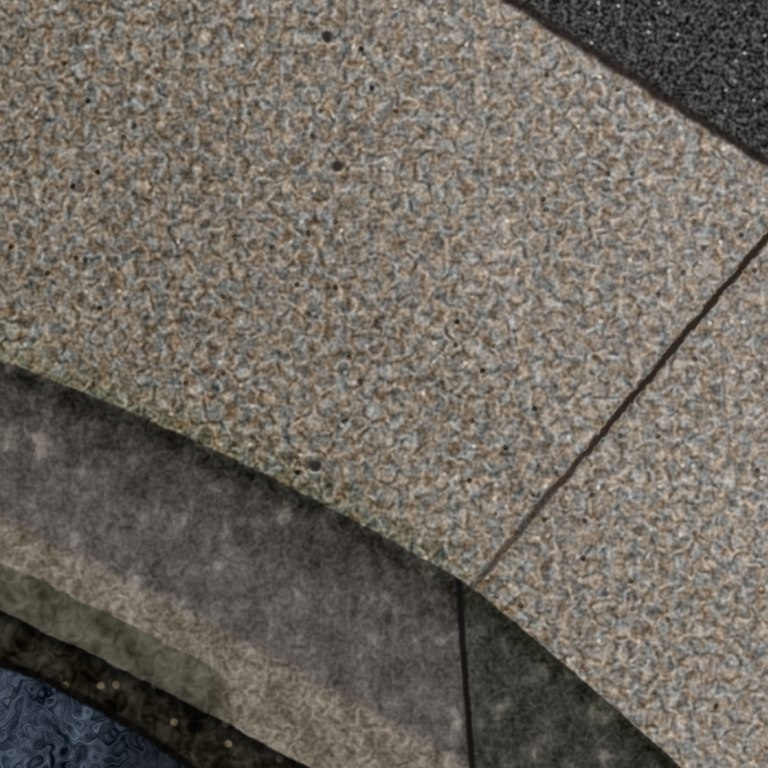
Reproduce this texture procedurally as a Shadertoy shader.

```glsl
// Speckled stone paving with a slanted joint, a curved dark kerb, asphalt and a wet rock.
#define GRAIN_FREQ 92.0
#define GRAIN_GAIN 0.31
#define EDGE_SOFT 0.0028
#define JOINT_WIDTH 0.0042
#define KERB_MOTTLE 0.17
#define SLAB_COLOR vec3(0.465, 0.435, 0.392)
#define SLAB_PALE vec3(0.555, 0.525, 0.490)
#define KERB_COLOR vec3(0.265, 0.247, 0.238)
#define LIP_COLOR vec3(0.455, 0.420, 0.375)
#define ASPHALT_COLOR vec3(0.235, 0.233, 0.230)
#define SOIL_COLOR vec3(0.125, 0.112, 0.088)
#define ROCK_COLOR vec3(0.180, 0.215, 0.260)

vec2 hash2(vec2 p) {
    vec3 q = fract(p.xyx * vec3(0.1031, 0.1030, 0.0973));
    q += dot(q, q.yzx + 33.33);
    return fract((q.xx + q.yz) * q.zy);
}

vec2 gradientAt(vec2 cell) {
    float angle = 6.2832 * hash2(cell).x;
    return vec2(cos(angle), sin(angle));
}

float gradientNoise(vec2 p) {
    vec2 i = floor(p), f = fract(p);
    vec2 u = f * f * f * (f * (f * 6.0 - 15.0) + 10.0);
    vec2 e = vec2(1.0, 0.0);
    float a = dot(gradientAt(i), f);
    float b = dot(gradientAt(i + e), f - e);
    float c = dot(gradientAt(i + e.yx), f - e.yx);
    float d = dot(gradientAt(i + e.xx), f - e.xx);
    return mix(mix(a, b, u.x), mix(c, d, u.x), u.y);
}

float fbm(vec2 p) {
    float sum = 0.0, gain = 0.6;
    for (int i = 0; i < 4; i++) {
        sum += gain * gradientNoise(p);
        p = mat2(1.6, 1.2, -1.2, 1.6) * p + 7.3;
        gain *= 0.55;
    }
    return sum;
}

// Soft coverage of the side where d is positive
float cover(float d) {
    float s = max(EDGE_SOFT, 0.8 / iResolution.y);
    return smoothstep(-s, s, d);
}

// Soft dark line of the given half width
float seam(float d, float halfWidth) {
    return 1.0 - smoothstep(halfWidth * 0.4, halfWidth * 1.7, abs(d));
}

// Bright or dark chips, one per jittered cell
float chips(vec2 p, float density) {
    vec2 cell = floor(p), h = hash2(cell + 51.0);
    float d = length(fract(p) - 0.3 - 0.4 * h);
    return step(1.0 - density, hash2(cell + 9.0).y) * (1.0 - smoothstep(0.12, 0.30, d));
}

void mainImage(out vec4 fragColor, in vec2 fragCoord) {
    vec2 uv = fragCoord / iResolution.xy;
    float x = uv.x, y = uv.y;

    // Shared noise: warped grain, fine grit and broad stains
    vec2 warp = vec2(gradientNoise(uv * 60.0), gradientNoise(uv * 60.0 + 31.0));
    float grain = gradientNoise(uv * GRAIN_FREQ + warp * 1.1);
    float grit = gradientNoise(uv * GRAIN_FREQ * 1.9 + 13.0);
    float stain = fbm(uv * 7.0);
    float wobble = 0.006 * fbm(uv * 24.0 + 3.0);

    // Heights of the layer boundaries
    float kerbTop = 0.531 - 0.368 * x - 0.182 * x * x - 0.22 * max(x - 0.612, 0.0);
    float lipTop = 0.327 - 0.48 * x - 0.08 * x * x + 2.0 * wobble;
    float lipBase = 0.205 - 0.47 * x - 0.10 * x * x + wobble;
    float rockTop = 0.134 - 0.35 * x - 0.80 * x * x + wobble;
    float below = kerbTop + 0.5 * wobble - y;

    // Paving slab, paler toward the upper right
    float pale = smoothstep(0.35, 1.25, x + 0.35 * y);
    vec3 col = mix(SLAB_COLOR, SLAB_PALE, pale) + 0.05 * stain;
    col += GRAIN_GAIN * grain + 0.17 * grit;
    col += vec3(0.07, 0.0, -0.06) * gradientNoise(uv * 55.0 + 80.0);
    col += 0.17 * chips(uv * 75.0, 0.05) - 0.20 * chips(uv * 62.0 + 5.5, 0.035);
    float moss = exp(-max(-below, 0.0) * 38.0) * (1.0 - smoothstep(0.5, 0.75, x));
    col -= vec3(0.075, 0.055, 0.085) * moss;

    // Pits in the slab
    vec2 pits[3] = vec2[3](vec2(0.426, 0.953), vec2(0.439, 0.784), vec2(0.411, 0.394));
    for (int i = 0; i < 3; i++) {
        float d = length(uv - pits[i]) + 0.5 * wobble;
        col = mix(col, vec3(0.15, 0.13, 0.12), 0.85 * (1.0 - smoothstep(0.004, 0.010, d)));
    }

    // Slanted slab joint, fading near the kerb
    float joint = (y - 0.235 - 1.19 * (x - 0.615)) * 0.643 + wobble;
    float jointDepth = mix(0.55, 0.95, smoothstep(0.62, 0.82, x)) * step(0.612, x);
    col = mix(col, vec3(0.16, 0.125, 0.10), jointDepth * seam(joint, JOINT_WIDTH * (1.0 + grain)));

    // Asphalt corner with a brown rim
    float road = (y - 1.0 + 0.63 * (x - 0.658)) * 0.846 + wobble;
    vec3 asphalt = ASPHALT_COLOR + 0.20 * grain + 0.22 * grit + 0.25 * chips(uv * 80.0, 0.08);
    col = mix(col, asphalt, cover(road));
    col = mix(col, vec3(0.15, 0.12, 0.11), 0.75 * seam(road - 0.003, 0.006));

    // Dark kerb, shadowed along its upper rim
    float mottle = fbm(uv * vec2(26.0, 20.0));
    vec3 kerb = KERB_COLOR + KERB_MOTTLE * mottle + 0.10 * grain + 0.07 * grit;
    kerb += 0.085 * smoothstep(0.03, 0.17, below) * (1.0 - smoothstep(0.58, 0.63, x));
    kerb += vec3(0.12, 0.11, 0.09) * smoothstep(0.15, 0.5, mottle);
    kerb -= vec3(0.10, 0.09, 0.10) * exp(-pow((below - 0.012) / 0.018, 2.0));
    float split = x - 0.615 + 0.078 * y - 0.03 * max(y - 0.19, 0.0) + 0.3 * wobble;
    kerb -= vec3(0.025, 0.015, 0.025) * cover(split);

    // Pale lip and greenish worn face
    vec3 lip = LIP_COLOR + 0.20 * mottle + 0.18 * grain + 0.10 * grit;
    float worn = cover(lipTop - 0.058 - y) * (1.0 - smoothstep(0.29, 0.32, x + 0.15 * y + 2.0 * wobble));
    lip = mix(lip, vec3(0.285, 0.275, 0.235) + 0.22 * mottle + 0.10 * grain, 0.9 * worn);
    float lipMask = smoothstep(-0.012, 0.014, lipTop - y) * (1.0 - cover(split));
    kerb = mix(kerb, lip, lipMask);
    kerb = mix(kerb, vec3(0.07, 0.065, 0.06), 0.9 * seam(split, 0.0038));
    col = mix(col, kerb, cover(below));

    // Soil gap with crumbs, then the bluish rock
    vec3 soil = SOIL_COLOR + 0.20 * mottle + 0.12 * grain;
    soil += vec3(0.24, 0.22, 0.16) * chips(uv * 42.0, 0.16);
    soil *= 0.45 + 0.55 * smoothstep(0.0, 0.025, lipBase - y);
    col = mix(col, soil, cover(lipBase - y));
    float streak = fbm(vec2(x + y, y - 0.4 * x) * vec2(18.0, 32.0) + 2.0 * warp.x);
    vec3 rock = ROCK_COLOR + vec3(0.34, 0.36, 0.39) * streak + 0.10 * grain;
    rock *= 1.0 - 0.45 * smoothstep(0.10, 0.20, x);
    col = mix(col, rock, cover(rockTop - y));
    col *= 1.0 - 0.65 * seam(rockTop - y + 0.004, 0.006) * step(y, lipBase);

    fragColor = vec4(clamp(col, 0.02, 1.0), 1.0);
}
```
